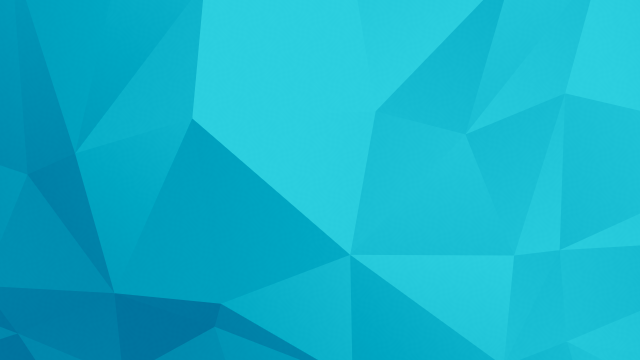
Write a WebGL 2 fragment shader that draws this background.

```glsl
#version 300 es
precision highp float;
// Low-poly backdrop: irregular cyan facets, deep blue at lower left, bright at upper right.

uniform vec2 u_resolution;
out vec4 fragColor;

float hash(vec2 p) {
    return fract(sin(dot(p, vec2(127.1, 311.7))) * 4375.5);
}

float cross2(vec2 a, vec2 b) {
    return a.x * b.y - a.y * b.x;
}

// Jittered lattice corner; the spacing widens to the right and upwards.
vec2 corner(vec2 id) {
    vec2 c = id + 0.78 * (vec2(hash(id + 3.7), hash(id + 19.3)) - 0.5);
    return c * (vec2(0.255, 0.23) + vec2(0.017, 0.035) * c);
}

float edgeDistance(vec2 p, vec2 a, vec2 b) {
    return cross2(b - a, p - a) / length(b - a);
}

// Smooth coverage of a counter-clockwise triangle.
float coverage(vec2 p, vec2 a, vec2 b, vec2 c, float pixel) {
    float d = min(edgeDistance(p, a, b), min(edgeDistance(p, b, c), edgeDistance(p, c, a)));
    return clamp(0.5 + d / pixel, 0.0, 1.0);
}

// Tone of a facet: broad diagonal light, a random step and a slight slope.
float facetTone(vec2 p, vec2 center, vec2 seed) {
    vec2 q = mix(center, p, 0.25);
    float light = smoothstep(0.08, 0.6, dot(q, vec2(0.34, 0.4)));
    float contrast = mix(0.18, 0.085, smoothstep(0.7, 1.5, center.x));
    float angle = 6.2832 * hash(seed + 41.0);
    float slope = dot(p - center, vec2(cos(angle), sin(angle)));
    float tone = 0.472 + 0.298 * light + contrast * (hash(seed) - 0.5) + 0.08 * slope;
    return clamp(tone, 0.455, 0.81);
}

// The green level sets the whole colour, from deep blue to light cyan.
vec3 cyanRamp(float green) {
    return vec3(1.1 * max(green - 0.655, 0.0), green, 0.64 + 0.71 * (green - 0.48));
}

void main() {
    vec2 p = gl_FragCoord.xy / u_resolution.y;
    float pixel = 1.0 / u_resolution.y;
    float toneSum = 0.0;
    float weightSum = 0.0;

    for (int j = -1; j <= 3; j++) {
        for (int i = -1; i <= 5; i++) {
            vec2 id = vec2(i, j);
            vec2 a = corner(id);
            vec2 b = corner(id + vec2(1, 0));
            vec2 c = corner(id + vec2(1, 1));
            vec2 d = corner(id + vec2(0, 1));

            // Split along the diagonal that leaves the larger smallest half.
            float splitAC = min(cross2(b - a, c - a), cross2(c - a, d - a));
            float splitBD = min(cross2(b - a, d - a), cross2(c - b, d - b));
            if (splitBD > splitAC) {
                vec2 first = a;
                a = b;
                b = c;
                c = d;
                d = first;
            }

            float lower = coverage(p, a, b, c, pixel);
            float upper = coverage(p, a, c, d, pixel);
            toneSum += lower * facetTone(p, (a + b + c) / 3.0, id + 0.31);
            toneSum += upper * facetTone(p, (a + c + d) / 3.0, id + 7.57);
            weightSum += lower + upper;
        }
    }

    // Faint mottling of the surface.
    float mottle = sin(270.0 * p.x + 3.0 * sin(83.0 * p.y)) * sin(240.0 * p.y + 3.0 * sin(71.0 * p.x));
    float tone = toneSum / max(weightSum, 1e-4) + 0.004 * mottle;
    fragColor = vec4(cyanRamp(tone), 1.0);
}
```
